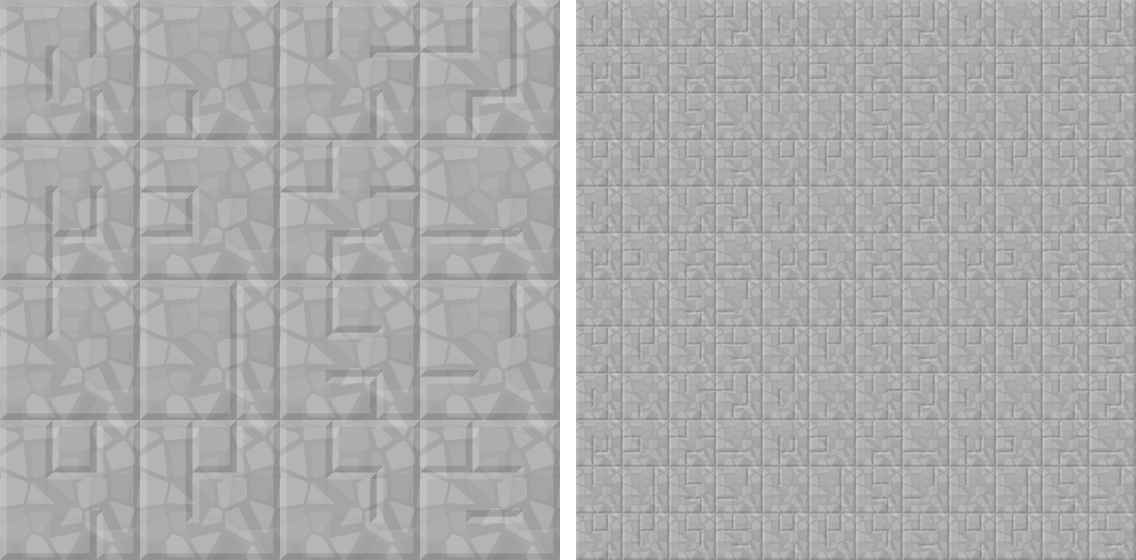
Left, the tile; right, the same tile 3 across and 3 down.
A WebGL 2 fragment shader for this texture:

```glsl
#version 300 es
precision highp float;

uniform vec2 u_resolution;
out vec4 fragColor;

vec3 hash(vec3 p) {
    p = fract(p * vec3(0.1031, 0.1030, 0.0973));
    p += dot(p, p.yxz + 33.33);
    return fract((p.xxy + p.yxx) * p.zyx);
}

// Wrapping Voronoi cells: x = gap to the next cell, y = random tone of the cell
vec2 shards(vec2 p, float count, float seed) {
    p *= count;
    vec2 home = floor(p);
    float nearest = 9.0, second = 9.0, tone = 0.0;
    for (int i = 0; i < 9; i++) {
        vec2 cell = home + vec2(i % 3, i / 3) - 1.0;
        vec3 h = hash(vec3(mod(cell, count), seed));
        vec2 d = cell + 0.1 + 0.8 * h.xy - p;
        float dist = dot(d, d);
        if (dist < nearest) {
            second = nearest;
            nearest = dist;
            tone = h.z;
        } else {
            second = min(second, dist);
        }
    }
    return vec2(second - nearest, tone);
}

// Flat light and dark stones, translucent cracks and broad facets
float stone(vec2 p) {
    vec2 chip = shards(p, 5.0, 11.0);
    vec2 facet = shards(p + 0.37, 3.0, 23.0);
    float shade = chip.y < 0.25 ? 0.630 : chip.y < 0.6 ? 0.672 : 0.707;
    if (chip.x < 0.19) shade = 0.648;
    shade += facet.y < 0.3 ? -0.022 : facet.y > 0.7 ? 0.012 : 0.0;
    if (facet.x < 0.07) shade -= 0.012;
    return shade;
}

// Keeps the nearest groove: x = distance, y = lit (+1) or shaded (-1) wall
void carve(vec2 offset, inout vec2 groove) {
    vec2 reach = abs(offset);
    float dist = max(reach.x, reach.y);
    if (dist < groove.x) {
        groove = vec2(dist, sign(reach.x > reach.y ? offset.x : offset.y));
    }
}

// Mitred slab edges and random inner grooves, with y measured downwards
float bevel(vec2 p) {
    vec2 slab = mod(floor(p), 4.0);
    vec2 q = vec2(fract(p.x), 1.0 - fract(p.y));
    vec2 edge = q - round(q);
    vec2 groove = vec2(0.048, 0.0);
    carve(vec2(edge.x, 0.0), groove);
    carve(vec2(0.0, edge.y), groove);

    float stops[4] = float[4](0.0, 0.375, 0.69, 1.0);
    for (int i = 0; i < 12; i++) {
        if (hash(vec3(slab, float(i) + 7.0)).x > 0.25) continue;
        vec2 r = i < 6 ? q : q.yx;
        int part = i % 3;
        float along = r.x - clamp(r.x, stops[part], stops[part + 1]);
        carve(vec2(along, r.y - stops[1 + (i / 3) % 2]), groove);
    }
    return groove.y;
}

void main() {
    float shade = 0.0;
    // Nine samples per fragment smooth every edge
    for (int i = 0; i < 9; i++) {
        vec2 jitter = (vec2(i % 3, i / 3) - 1.0) / 3.0;
        vec2 p = 4.0 * (gl_FragCoord.xy + jitter) / u_resolution;
        float wall = bevel(p);
        shade += stone(fract(p)) + (wall < 0.0 ? -0.075 : 0.05 * wall);
    }
    fragColor = vec4(vec3(shade / 9.0), 1.0);
}
```
